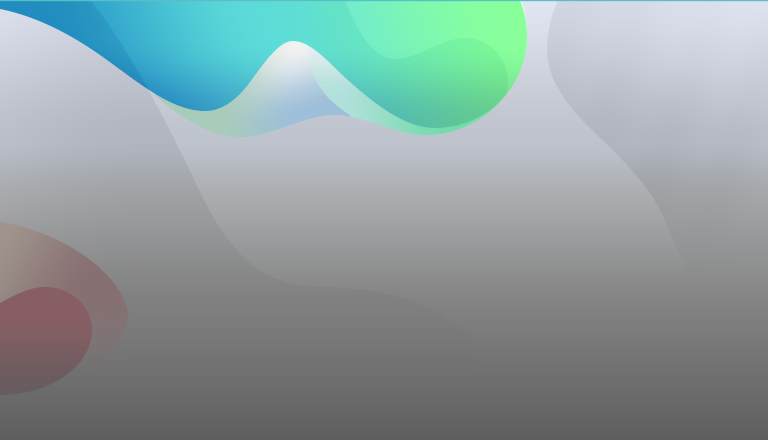
This background is drawn by a Shadertoy shader. Its source:

```glsl
// Flowing translucent waves in blue, mint and dusky red over a silver to grey gradient.
#define CANVAS vec2(7.68, 4.40)
#define SKY_TOP vec3(0.89, 0.91, 0.96)
#define SKY_MID vec3(0.74, 0.76, 0.80)
#define SKY_LOW vec3(0.37, 0.37, 0.37)
#define BLUE vec3(0.16, 0.60, 0.79)
#define AQUA vec3(0.36, 0.86, 0.85)
#define GREEN vec3(0.49, 0.98, 0.57)
#define MINT vec3(0.66, 0.80, 0.73)
#define RED vec3(0.53, 0.37, 0.39)
#define SHADE 0.055

// Signed distance to a cubic from a to b with end slopes m; positive past the curve.
float edge(vec2 p, vec2 a, vec2 b, vec2 m) {
    float w = b.x - a.x;
    float t = clamp((p.x - a.x) / w, 0.0, 1.0);
    float s = t * t * (3.0 - 2.0 * t);
    float u = t * (1.0 - t);
    float y = mix(a.y, b.y, s) + w * u * (m.x * (1.0 - t) - m.y * t);
    float slope = 6.0 * u * (b.y - a.y) / w
                + m.x * (1.0 - t) * (1.0 - 3.0 * t) + m.y * t * (3.0 * t - 2.0);
    return (p.y - y) / sqrt(1.0 + slope * slope);
}

// Approximate inside distance of a superellipse of power n.
float oval(vec2 p, vec2 center, vec2 radius, float n) {
    vec2 q = pow(abs(p - center) / radius, vec2(n));
    return (1.0 - pow(q.x + q.y, 1.0 / n)) * min(radius.x, radius.y);
}

float coverage(float d) {
    return clamp(0.5 + d * iResolution.y / CANVAS.y, 0.0, 1.0);
}

vec3 backdrop(float y) {
    vec3 c = mix(SKY_TOP, SKY_MID, smoothstep(-0.3, 1.6, y));
    c = mix(c, vec3(0.67, 0.68, 0.69), smoothstep(1.4, 2.0, y));
    c = mix(c, vec3(0.525), clamp((y - 1.95) / 0.98, 0.0, 1.0));
    return mix(c, SKY_LOW, clamp((y - 2.93) / 1.47, 0.0, 1.0));
}

// Broad grey swell on the left.
float leftSwell(vec2 p) {
    if (p.x < 2.0) return edge(p, vec2(0.9, 0.0), vec2(2.0, 1.92), vec2(1.2, 2.1));
    if (p.x < 3.2) return edge(p, vec2(2.0, 1.92), vec2(3.2, 2.87), vec2(2.1, 0.05));
    return oval(vec2(p.x, min(p.y, 3.6)), vec2(3.2, 3.6), vec2(1.58, 0.73), 2.0);
}

// Grey swell on the right, traced from top to bottom.
float rightSwell(vec2 p) {
    vec2 q = p.yx;
    if (q.x < 0.5) return edge(q, vec2(0.0, 5.58), vec2(0.5, 5.47), vec2(-0.45, 0.0));
    if (q.x < 1.3) return edge(q, vec2(0.5, 5.47), vec2(1.3, 5.92), vec2(0.0, 1.05));
    if (q.x < 2.1) return edge(q, vec2(1.3, 5.92), vec2(2.1, 6.60), vec2(1.05, 0.5));
    return edge(q, vec2(2.1, 6.60), vec2(2.9, 7.0), vec2(0.5, 0.75));
}

// Pale wave behind the bright one.
float paleWave(vec2 p) {
    if (p.x < 2.4) return -edge(p, vec2(1.55, 0.95), vec2(2.4, 1.37), vec2(0.9, 0.0));
    if (p.x < 3.35) return -edge(p, vec2(2.4, 1.37), vec2(3.35, 1.15), vec2(0.0));
    if (p.x < 4.25) return -edge(p, vec2(3.35, 1.15), vec2(4.25, 1.35), vec2(0.0));
    return oval(p, vec2(4.25, 0.32), vec2(1.02, 1.03), 2.0);
}

float brightWave(vec2 p) {
    if (p.x < 1.0) return -edge(p, vec2(0.0, 0.09), vec2(1.0, 0.55), vec2(0.2, 0.7));
    if (p.x < 2.05) return -edge(p, vec2(1.0, 0.55), vec2(2.05, 1.11), vec2(0.7, 0.0));
    if (p.x < 2.5) return -edge(p, vec2(2.05, 1.11), vec2(2.5, 0.82), vec2(0.0, -1.35));
    if (p.x < 2.93) return -edge(p, vec2(2.5, 0.82), vec2(2.93, 0.41), vec2(-1.35, 0.0));
    if (p.x < 3.5) return -edge(p, vec2(2.93, 0.41), vec2(3.5, 0.82), vec2(0.0, 0.88));
    if (p.x < 4.35) return -edge(p, vec2(3.5, 0.82), vec2(4.35, 1.28), vec2(0.88, 0.0));
    return oval(p, vec2(4.35, 0.36), vec2(0.92), 2.0);
}

// Light sheen around the green lobe.
float sheen(vec2 p) {
    if (p.x < 3.95) return -edge(p, vec2(3.45, 0.0), vec2(3.95, 0.59), vec2(2.6, 0.0));
    if (p.x < 4.65) return -edge(p, vec2(3.95, 0.59), vec2(4.65, 0.38), vec2(0.0));
    return -oval(p, vec2(4.65, 0.82), vec2(0.43, 0.44), 2.0);
}

float redCore(vec2 p) {
    if (p.y > 3.3) return oval(p, vec2(0.0, 3.3), vec2(0.92, 0.65), 2.0);
    if (p.x < 0.45) return edge(p, vec2(0.0, 3.03), vec2(0.45, 2.87), vec2(-0.55, 0.0));
    return oval(p, vec2(0.45, 3.3), vec2(0.47, 0.43), 2.0);
}

void mainImage(out vec4 fragColor, in vec2 fragCoord) {
    vec2 p = fragCoord / iResolution.xy * CANVAS;
    p.y = CANVAS.y - p.y; // measured down from the top
    vec3 color = backdrop(p.y);

    // Grey swells, fading downward
    float swell = coverage(leftSwell(p));
    color -= SHADE * swell * (1.0 - smoothstep(1.2, 3.9, p.y)) * smoothstep(-0.8, 1.4, p.x);
    float right = rightSwell(p);
    float streak = 0.004 * sin(9.0 * p.x + 3.0 * p.y);
    color -= coverage(right) * (1.0 - smoothstep(1.6, 2.95, p.y))
           * (SHADE * (1.0 - 0.75 * smoothstep(0.0, 1.8, right)) + streak);

    // Red forms
    float halo = coverage(oval(p, vec2(-0.2, 3.15), vec2(1.48, 0.95), 1.7));
    vec3 haloColor = mix(vec3(0.63, 0.58, 0.54), vec3(0.53, 0.42, 0.43), smoothstep(-0.1, 1.2, p.x + 0.5 * (p.y - 2.3)));
    color = mix(color, haloColor, halo * 0.85 * (1.0 - smoothstep(2.8, 3.85, p.y)));
    vec3 coreColor = mix(RED, vec3(0.41, 0.36, 0.37), smoothstep(3.1, 3.95, p.y));
    color = mix(color, coreColor, coverage(redCore(p)));

    // Pale wave with its fold
    vec3 pale = mix(vec3(0.95), vec3(0.62, 0.75, 0.85), smoothstep(0.42, 1.15, p.y + 0.3 * (p.x - 3.0)));
    pale = mix(pale, MINT, smoothstep(3.0, 2.1, p.x));
    vec3 foldColor = mix(vec3(0.70, 0.88, 0.86), vec3(0.46, 0.86, 0.67), smoothstep(3.3, 4.5, p.x));
    foldColor = mix(vec3(0.90, 0.94, 0.94), foldColor, smoothstep(0.4, 0.95, p.y));
    float fold = edge(p.yx, vec2(0.45, 3.08), vec2(1.15, 3.5), vec2(0.1, 1.6));
    pale = mix(pale, foldColor, coverage(fold));
    color = mix(color, pale, coverage(paleWave(p)) * step(1.55, p.x));

    // Bright wave: blue to green, deeper toward its lower rim
    vec3 wave = mix(BLUE, AQUA, smoothstep(0.3, 2.6, p.x - 0.4 * p.y));
    wave = mix(wave, GREEN, smoothstep(2.4, 5.3, p.x - 0.3 * p.y));
    wave -= vec3(0.08, 0.17, 0.06) * smoothstep(0.4, 1.25, p.y);
    wave -= vec3(0.03, 0.05, 0.04) * swell * step(p.x, 1.6);
    wave += vec3(0.05, 0.03, 0.03) * coverage(sheen(p)) * step(3.4, p.x);
    color = mix(color, wave, coverage(brightWave(p)));

    // Thin teal rule along the top
    color = mix(color, vec3(0.35, 0.75, 0.78), coverage(0.012 - p.y));
    fragColor = vec4(clamp(color, 0.0, 1.0), 1.0);
}
```
